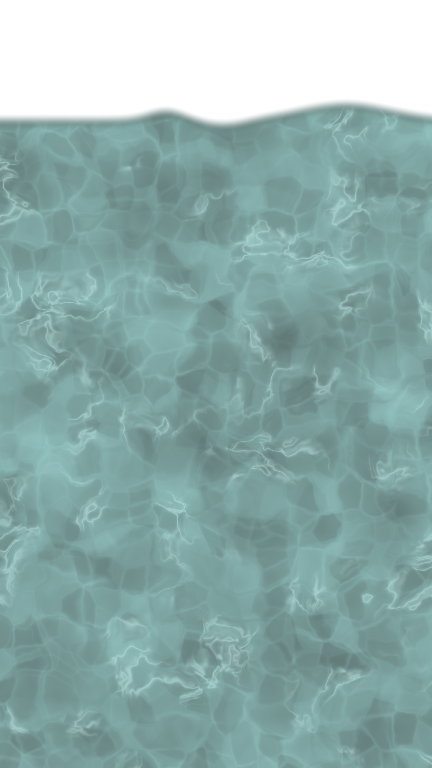
This texture is drawn by a WebGL 2 fragment shader. Its source:

```glsl
#version 300 es
precision highp float;
// A bank of translucent teal cells with soft glints, under a white sky.

uniform vec2 u_resolution;
out vec4 outColor;

const vec3 DEEP  = vec3(0.39, 0.49, 0.48);
const vec3 GLOW  = vec3(0.56, 0.75, 0.74);
const vec3 GLINT = vec3(0.74, 0.91, 0.90);
const vec3 RIM   = vec3(0.40, 0.49, 0.48);
const vec3 SKY   = vec3(1.0);

vec2 hash2(vec2 p) {
  vec3 q = fract(p.xyx * vec3(0.1031, 0.1030, 0.0973));
  q += dot(q, q.yzx + 33.33);
  return fract((q.xx + q.yz) * q.zy);
}

float noise(vec2 p) {
  vec2 i = floor(p), f = fract(p);
  f = f * f * (3.0 - 2.0 * f);
  float low  = mix(hash2(i).x, hash2(i + vec2(1, 0)).x, f.x);
  float high = mix(hash2(i + vec2(0, 1)).x, hash2(i + vec2(1, 1)).x, f.x);
  return mix(low, high, f.y);
}

float fbm(vec2 p) {
  float sum = 0.0, amp = 0.5;
  for (int i = 0; i < 4; i++) {
    sum += amp * noise(p);
    p = mat2(1.6, 1.2, -1.2, 1.6) * p + 7.3;
    amp *= 0.5;
  }
  return sum / 0.9375;
}

// Returns gap to the cell border, distance to the centre, and a cell value.
vec3 cells(vec2 p) {
  vec2 home = floor(p);
  float nearest = 8.0, second = 8.0, value = 0.0;
  for (int y = -1; y <= 1; y++)
  for (int x = -1; x <= 1; x++) {
    vec2 id = home + vec2(x, y);
    vec2 seed = hash2(id + 40.0);
    float d = length(id + 0.15 + 0.7 * seed - p);
    if (d < nearest) {
      second = nearest;
      nearest = d;
      value = hash2(id + 91.0).y;
    } else second = min(second, d);
  }
  return vec3(second - nearest, nearest, value);
}

// Soft elliptical spot, one at its centre.
float spot(vec2 p, vec2 centre, vec2 radius) {
  vec2 d = (p - centre) / radius;
  return exp(-dot(d, d));
}

float bump(float x, float centre, float width) {
  float d = (x - centre) / width;
  return exp(-d * d);
}

float surfaceHeight(float x) {
  return 1.502 + 0.020 * bump(x, 0.385, 0.06)
       - 0.012 * bump(x, 0.52, 0.07) + 0.036 * bump(x, 0.80, 0.15);
}

// Broad hollows, darkest near the cleft and the right centre.
float hollows(vec2 p) {
  return spot(p, vec2(0.49, 1.36), vec2(0.055, 0.05))
       + spot(p, vec2(0.57, 1.46), vec2(0.09, 0.04))
       + 0.7 * spot(p, vec2(0.35, 1.32), vec2(0.055, 0.06))
       + 0.8 * spot(p, vec2(0.28, 1.21), vec2(0.06, 0.05))
       + spot(p, vec2(0.66, 0.98), vec2(0.09, 0.055))
       + 0.8 * spot(p, vec2(0.89, 1.02), vec2(0.06, 0.05))
       + 0.9 * spot(p, vec2(0.47, 0.74), vec2(0.08, 0.06))
       + 0.7 * spot(p, vec2(0.89, 0.58), vec2(0.06, 0.07))
       + 0.8 * spot(p, vec2(0.12, 0.26), vec2(0.08, 0.07))
       + 0.7 * spot(p, vec2(0.04, 1.38), vec2(0.06, 0.05));
}

// Broad lit patches that also gather the glints.
float lights(vec2 p) {
  return spot(p, vec2(0.65, 1.17), vec2(0.09, 0.07))
       + spot(p, vec2(0.28, 1.09), vec2(0.11, 0.07))
       + 0.8 * spot(p, vec2(0.13, 0.76), vec2(0.07, 0.12))
       + spot(p, vec2(0.79, 0.69), vec2(0.04, 0.07))
       + 0.8 * spot(p, vec2(0.67, 0.47), vec2(0.09, 0.06))
       + spot(p, vec2(0.38, 0.40), vec2(0.08, 0.06))
       + 0.8 * spot(p, vec2(0.96, 0.84), vec2(0.06, 0.04));
}

void main() {
  vec2 p = gl_FragCoord.xy / u_resolution.x;
  vec2 warp = vec2(fbm(p * 9.0), fbm(p * 9.0 + 31.0)) - 0.5;
  float dark = hollows(p), lit = lights(p);
  float tone = 0.49 + 0.55 * (fbm(p * 7.0 + 3.0) - 0.5) - 0.34 * dark + 0.22 * lit;

  // Overlapping sheets of cells with pale, uneven walls.
  for (int i = 0; i < 3; i++) {
    float layer = float(i);
    vec2 q = p * (9.0 + 3.5 * layer) + warp * 0.9 + 13.7 * layer;
    vec3 cell = cells(q);
    float body = smoothstep(0.0, 0.22, cell.x);
    float wall = exp(-cell.x * 13.0) * noise(q * 0.8 + 5.0);
    tone += 0.30 * (cell.z - 0.53) * body + 0.15 * wall
          + 0.06 * (cell.y - 0.4);
  }

  // Fine curved glints, clustered in the lit patches.
  float ridge = 1.0 - abs(2.0 * fbm(p * 13.0 + warp * 2.5 + 17.0) - 1.0);
  float cluster = smoothstep(0.5, 0.8, noise(p * 10.0 + 23.0) + 0.22 * lit - 0.2 * dark);
  float glint = pow(ridge, 12.0) * cluster;
  vec3 color = mix(DEEP, GLOW, clamp(tone, -0.15, 1.12));
  color = mix(color, GLINT, 0.6 * glint);

  // Blurred upper edge with a thin grey rim.
  float depth = surfaceHeight(p.x) - p.y;
  color = mix(color, RIM, 0.7 * (1.0 - smoothstep(0.0, 0.028, depth)));
  outColor = vec4(mix(SKY, color, smoothstep(-0.014, 0.016, depth)), 1.0);
}
```
